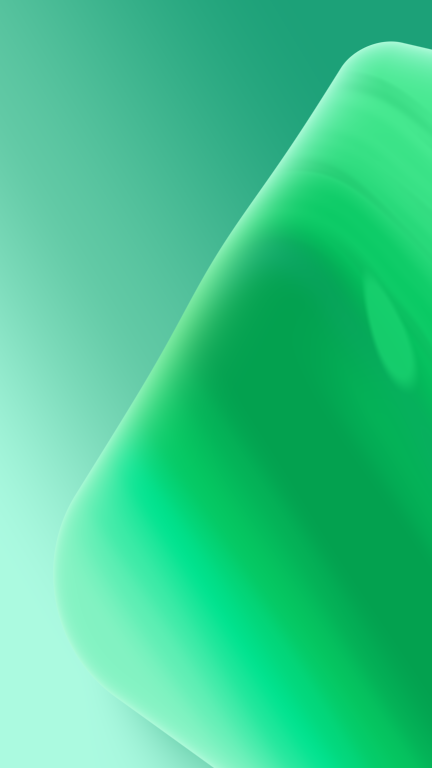
Reproduce this background procedurally as a Shadertoy shader.

```glsl
// A tilted, rounded glass slab in greens over a soft mint-to-teal gradient.
// The slab is three half planes joined with rounded corners; its marbling is
// a colour ramp across a diagonal axis, folded over by a rounded arch.

// Backdrop colours
const vec3 PALE  = vec3(0.67, 0.98, 0.88);
const vec3 SAGE  = vec3(0.40, 0.80, 0.66);
const vec3 TEAL  = vec3(0.11, 0.63, 0.47);

// Slab colours
const vec3 MINT  = vec3(0.51, 0.95, 0.76);
const vec3 JADE  = vec3(0.00, 0.89, 0.56);
const vec3 LEAF  = vec3(0.02, 0.78, 0.38);
const vec3 DEEP  = vec3(0.01, 0.63, 0.31);
const vec3 SEAM  = vec3(0.06, 0.66, 0.43);
const vec3 FRESH = vec3(0.27, 0.91, 0.56);
const vec3 GLINT = vec3(0.73, 0.99, 0.88);

// Shape and flow
const float CORNER_LOW  = 0.182;
const float CORNER_TOP  = 0.050;
const float FOLD_RADIUS = 0.10;
const float RIM_WIDTH   = 0.036;
const vec2  ACROSS = vec2(0.83, 0.55);
const vec2  ALONG  = vec2(0.55, -0.83);

// Intersection of two distances with a rounded corner
float roundMax(float a, float b, float r) {
    vec2 v = vec2(a, b) + r;
    return length(max(v, 0.0)) + min(max(v.x, v.y), 0.0) - r;
}

float bell(float x, float width) {
    return exp(-x * x / (width * width));
}

// Signed distance to the slab, negative inside
float slabDistance(vec2 p) {
    float left = dot(p - vec2(0.430, 0.889), vec2(-0.849, 0.528));
    left -= 0.009 * bell(p.y - 0.67, 0.11);
    float bottom = dot(p - vec2(0.192, 0.0625), vec2(-0.584, -0.81));
    float top = dot(p - vec2(0.508, 0.948), vec2(0.225, 0.974));
    return roundMax(roundMax(left, bottom, CORNER_LOW), top, CORNER_TOP);
}

vec3 backdrop(vec2 p, float d) {
    float s = p.x + 0.6 * p.y;
    vec3 col = mix(PALE, SAGE, smoothstep(0.16, 0.53, s));
    col = mix(col, TEAL, smoothstep(0.42, 1.0, s));
    // Shade under the lower edge
    float low = smoothstep(0.10, 0.25, p.x) * (1.0 - smoothstep(0.08, 0.2, p.y));
    return mix(col, SAGE, 0.65 * low * exp(-max(d, 0.0) / 0.04));
}

// Layered sines, bent along the flow
float veins(float across, float along) {
    float sum = 0.0, gain = 0.5, freq = 38.0;
    for (int i = 0; i < 4; i++) {
        float bend = 0.8 * sin(along * 9.0 + float(i) * 1.7);
        sum += gain * sin(across * freq + bend + float(i) * 2.1);
        freq *= 1.75;
        gain *= 0.55;
    }
    return sum;
}

vec3 marble(vec2 p, float depth) {
    float q = dot(p, ACROSS), t = dot(p, ALONG);
    float fold = roundMax(q - 0.71, -0.365 - t, FOLD_RADIUS);
    fold += 0.006 * sin(t * 24.0 + q * 11.0);

    // Diagonal ramp of the lower body
    float v = veins(q, t);
    float ramp = q + 0.010 * v;
    vec3 col = mix(MINT, JADE, smoothstep(0.21, 0.37, ramp));
    col = mix(col, LEAF, smoothstep(0.35, 0.43, ramp));
    col = mix(col, DEEP, smoothstep(0.41, 0.53, ramp));
    col = mix(col, LEAF, 0.45 * smoothstep(0.59, 0.66, ramp) * smoothstep(-0.3, -0.1, t));

    // Bright layers beyond the fold, with curved veins
    float curl = veins(fold * 1.6, t + q);
    vec3 upper = mix(LEAF, FRESH, smoothstep(0.02, 0.23, fold + 0.025 * curl));
    upper = mix(upper, DEEP, 0.22 * smoothstep(0.25, 0.8, curl));
    col = mix(col, upper, smoothstep(-0.01, 0.06, fold));
    float seam = bell(fold - 0.005, 0.03) * (1.0 - smoothstep(0.66, 0.74, q));
    col = mix(col, SEAM, 0.65 * seam * smoothstep(0.46, 0.58, q));

    // Tapering bright tongue at the right
    vec2 k = p - vec2(0.505, 0.57);
    vec2 tongue = vec2(dot(k, vec2(0.94, 0.35)), dot(k, vec2(0.35, -0.94)));
    float girth = 0.022 + 0.08 * tongue.y;
    float inTongue = 1.0 - smoothstep(0.75, 1.15, length(tongue / vec2(max(girth, 0.006), 0.08)));
    col = mix(col, mix(LEAF, FRESH, 0.3), 0.85 * inTongue);

    // Lit rim: a broad glow and a fine glint
    vec3 glow = mix(MINT, vec3(0.47, 0.92, 0.60), bell(p.y - 0.58, 0.16));
    col = mix(col, glow, 0.88 * exp(-pow(depth / RIM_WIDTH, 1.5)));
    float ends = 1.0 - 0.75 * bell(p.y - 0.58, 0.15);
    return mix(col, GLINT, 0.8 * ends * exp(-depth / 0.009));
}

void mainImage(out vec4 fragColor, in vec2 fragCoord) {
    vec2 p = fragCoord / iResolution.y;
    float d = slabDistance(p);
    float edge = 0.8 / iResolution.y;
    float inside = 1.0 - smoothstep(-edge, edge, d);
    vec3 col = mix(backdrop(p, d), marble(p, max(-d, 0.0)), inside);
    fragColor = vec4(col, 1.0);
}
```
